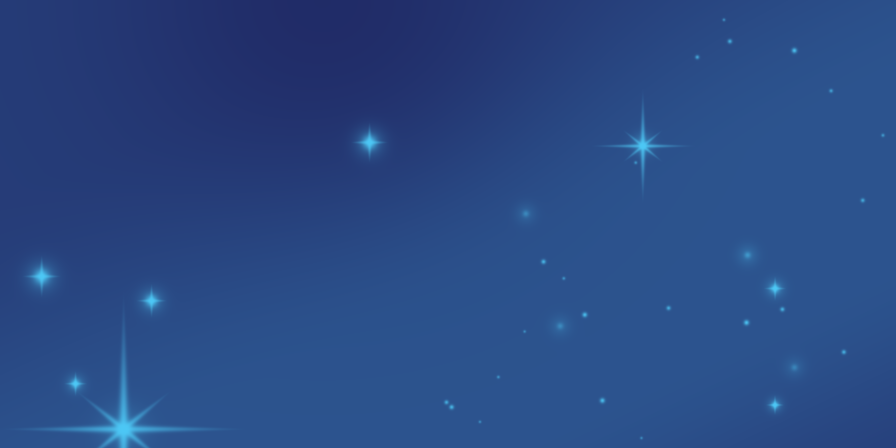
Write a Shadertoy shader that draws this background.

```glsl
// Night sky: a diagonal blue gradient with a dark pool at the top,
// sprinkled with cyan sparkles, soft glows and tiny dots.
// Stars are coverage masks joined by a screen blend; units are canvas heights.

const vec3 DEEP_BLUE = vec3(0.125, 0.165, 0.400);
const vec3 MID_BLUE  = vec3(0.148, 0.238, 0.472);
const vec3 SOFT_BLUE = vec3(0.172, 0.326, 0.556);
const vec3 STAR_CYAN = vec3(0.300, 0.780, 0.960);

float hash(float n) {
    return fract(sin(n * 127.1 + 3.7) * 4375.85);
}

float screenBlend(float a, float b) {
    return 1.0 - (1.0 - a) * (1.0 - b);
}

float glow(vec2 q, float radius) {
    return exp(-dot(q, q) / (radius * radius));
}

vec2 rotate(vec2 q, float angle) {
    float c = cos(angle), s = sin(angle);
    return vec2(c * q.x + s * q.y, c * q.y - s * q.x);
}

// Tapered streak along x, fading toward both tips
float ray(vec2 q, float len, float width, float px) {
    float taper = max(1.0 - abs(q.x) / len, 0.0);
    float across = q.y / (width * taper + 0.7 * px);
    return pow(taper, 1.4) * exp(-across * across);
}

// Eight-pointed flare: long upright cross, short diagonals
float flare(vec2 q, float size, float px) {
    float a = 0.85 * ray(q, size * 0.90, size * 0.022, px);
    a = screenBlend(a, 0.9 * ray(q.yx, size, size * 0.030, px));
    a = screenBlend(a, 0.85 * ray(rotate(q, 0.68), size * 0.44, size * 0.020, px));
    a = screenBlend(a, 0.85 * ray(rotate(q, -0.68), size * 0.44, size * 0.020, px));
    a = screenBlend(a, 0.85 * glow(q, size * 0.055));
    return screenBlend(a, 0.22 * glow(q, size * 0.16));
}

// Four-pointed sparkle: round core, fine cross, wide halo
float sparkle(vec2 q, float size, float px) {
    float a = 0.95 * glow(q, size * 0.34);
    a = screenBlend(a, 0.9 * ray(q, size, size * 0.07, px));
    a = screenBlend(a, 0.9 * ray(q.yx, size * 1.1, size * 0.07, px));
    return screenBlend(a, 0.30 * glow(q, size * 0.80));
}

// Sparkles spaced around a circle, shrinking in turn
float sparkleRing(vec2 p, vec2 center, float radius, float phase,
                  int count, float size, float px) {
    float a = 0.0;
    for (int i = 0; i < count; i++) {
        float angle = phase - 6.2832 * float(i) / float(count);
        vec2 q = p - center - radius * vec2(cos(angle), sin(angle));
        a = screenBlend(a, sparkle(q, size * (1.0 - 0.2 * float(i)), px));
    }
    return a;
}

// Faint glows with a small core, spread over the right half
float softGlows(vec2 p, int count) {
    float a = 0.0;
    for (int i = 0; i < count; i++) {
        float k = float(i);
        vec2 pos = vec2(1.05 + 0.85 * (k + hash(k + 11.0)) / float(count),
                        0.16 + 0.66 * fract(0.55 + 0.62 * k));
        float strength = mix(0.6, 1.0, hash(k + 31.0));
        a = screenBlend(a, strength * 0.50 * glow(p - pos, 0.007));
        a = screenBlend(a, strength * 0.22 * glow(p - pos, 0.023));
    }
    return a;
}

// Tiny dots, reaching higher toward the right edge
float dots(vec2 p, int count, float px) {
    float a = 0.0;
    for (int i = 0; i < count; i++) {
        float k = float(i);
        float along = (k + hash(k + 51.0)) / float(count);
        float top = mix(0.22, 1.0, smoothstep(0.0, 0.7, along));
        vec2 pos = vec2(0.95 + 1.05 * along, top * hash(k + 71.0));
        float size = mix(0.0024, 0.0052, hash(k + 91.0));
        float strength = mix(0.45, 0.95, hash(k + 91.0));
        a = screenBlend(a, strength * glow(p - pos, size + 0.3 * px));
    }
    return a;
}

vec3 sky(vec2 p) {
    float d = dot(p - vec2(1.25, 0.37), vec2(0.43, -0.90));
    vec3 col = mix(MID_BLUE, SOFT_BLUE, smoothstep(-0.72, -0.08, d));
    col = mix(col, MID_BLUE, 0.9 * smoothstep(0.28, 0.75, d));
    vec2 pool = (p - vec2(0.72, 1.0)) / vec2(0.46, 0.42);
    return mix(col, DEEP_BLUE, 0.92 * exp(-dot(pool, pool)));
}

void mainImage(out vec4 fragColor, in vec2 fragCoord) {
    float px = 1.0 / iResolution.y;
    vec2 p = fragCoord * px;

    float light = flare(p - vec2(0.276, 0.042), 0.31, px);
    light = screenBlend(light, flare(p - vec2(1.435, 0.674), 0.13, px));
    light = screenBlend(light, sparkle(p - vec2(0.825, 0.682), 0.042, px));
    light = screenBlend(light, sparkleRing(p, vec2(0.20, 0.285), 0.145, 2.4, 3, 0.044, px));
    light = screenBlend(light, sparkleRing(p, vec2(1.73, 0.226), 0.13, 1.57, 2, 0.026, px));
    light = screenBlend(light, softGlows(p, 5));
    light = screenBlend(light, dots(p, 22, px));

    fragColor = vec4(mix(sky(p), STAR_CYAN, light), 1.0);
}
```
